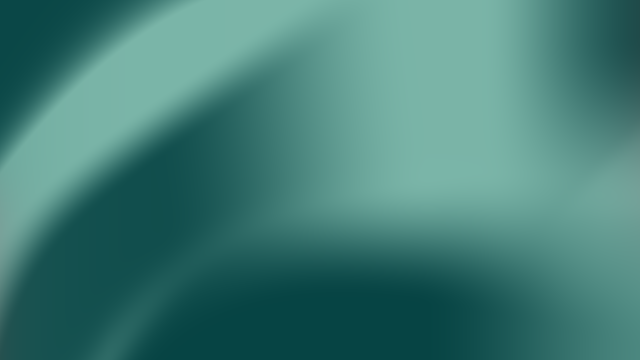
This background is drawn by a WebGL 1 fragment shader. Its source:

```glsl
precision highp float;
// Soft teal folds: a pale curved band sweeps across the upper left, over a dark
// hollow and a dark dome, with a shaded upper right corner.
// One light level is layered from curve distances, then mapped to a colour ramp.

uniform vec2 u_resolution;

// Approximate signed distance above a curve of given height and slope.
float aboveCurve(float y, float height, float slope) {
  return (y - height) / sqrt(1.0 + slope * slope);
}

// Broad light from the right, cut by the dome below its rising ridge.
float hollowAndDome(vec2 p) {
  float light = mix(0.07, 0.97, smoothstep(0.42, 1.2, p.x + 0.12 * (p.y - 0.5)));
  light += 0.09 * exp(-p.x / 0.25);

  float rise = exp(-(p.x - 0.3) / 0.35);
  float depth = -aboveCurve(p.y, 0.55 * (1.0 - rise), 1.57 * rise);
  float domeFloor = 0.6 * smoothstep(1.15, 1.85, p.x);
  float dome = smoothstep(0.0, 0.02 + 0.28 * p.x, depth);
  light = mix(light, domeFloor, dome);

  // Faint sheen along the lower left of the ridge
  float sheen = exp(-pow(depth / 0.055, 2.0));
  return light + 0.24 * sheen * exp(-4.0 * max(p.x - 0.3, 0.0));
}

// Pale band between two curves, fading softly into the upper left.
float addBand(vec2 p, float light) {
  float bend = exp(-p.x / 0.1);
  float inner = aboveCurve(p.y, 0.36 + 0.68 * p.x - 0.16 * bend, 0.68 + 1.6 * bend);
  float bandLight = 0.98 - 0.12 * exp(-p.x / 0.12);
  light = mix(light, bandLight, smoothstep(-0.085, 0.06, inner));

  float outerHeight = 0.514 + 1.294 * p.x - 0.786 * p.x * p.x;
  float outer = max(aboveCurve(p.y, outerHeight, 1.294 - 1.572 * p.x), 0.0);
  float fade = exp(-pow(outer / (0.05 + 0.06 * p.x), 1.3));
  // The outer curve turns over past the top edge, so limit it to the left
  fade = mix(fade, 1.0, smoothstep(0.65, 0.8, p.x));
  return mix(0.03, light, fade);
}

void main() {
  vec2 p = gl_FragCoord.xy / u_resolution.y;
  float aspect = u_resolution.x / u_resolution.y;
  p.x *= 1.7778 / aspect;

  float light = addBand(p, hollowAndDome(p));

  // Shaded upper right corner
  float corner = smoothstep(1.33, 1.8, p.x) * smoothstep(0.4, 0.9, p.y);
  light *= 1.0 - 0.88 * corner;

  // Dimmer right side with a diagonal crease
  light *= 1.0 - 0.13 * smoothstep(1.35, 1.65, p.x) * smoothstep(0.15, 0.4, p.y);
  float crease = (p.x - 1.148 - p.y) * 0.707;
  light += 0.07 * smoothstep(-0.04, 0.03, crease)
         * (1.0 - smoothstep(0.03, 0.3, crease)) * smoothstep(1.45, 1.7, p.x);

  vec3 deepTeal = vec3(0.025, 0.265, 0.265);
  vec3 paleTeal = vec3(0.49, 0.72, 0.668);
  vec3 color = mix(deepTeal, paleTeal, clamp(light, 0.0, 1.0));

  // Slight greying at the side edges
  float leftGrey = exp(-p.x / 0.06) * (1.0 - smoothstep(0.35, 0.6, p.y));
  float rightGrey = exp((p.x - 1.7778) / 0.1) * smoothstep(0.1, 0.6, p.y);
  float grey = dot(color, vec3(0.3, 0.5, 0.2));
  color = mix(color, vec3(grey), 0.3 * max(leftGrey, rightGrey));

  gl_FragColor = vec4(color, 1.0);
}
```
